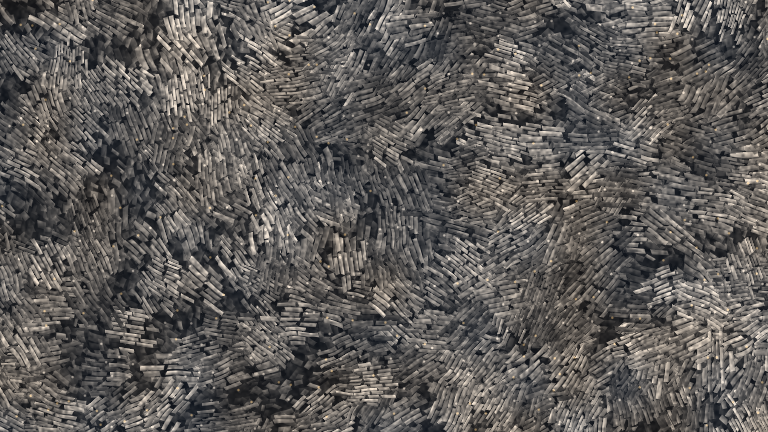
This texture is drawn by a Shadertoy shader. Its source:

```glsl
// Frosty mineral surface: sheaves of pale needle crystals over dark ground.
// Scattered clumps each carry a rotated grid of slender boxes that follows a
// smooth flow field; small loose grains, speckle and glints fill the rest.

#define CLUMP_SIZE 0.11
#define NEEDLE_SIZE vec2(0.056, 0.0125)
#define GRAIN_SIZE 0.019
#define CLUMP_SHARE 0.80
#define GROUND_TONE 0.12
#define GRAIN_TONE 0.36
#define NEEDLE_TONE 0.53
#define SPECKLE 0.55
#define GLINT_SHARE 0.22

vec2 hash2(vec2 p) {
    vec3 h = fract(p.xyx * vec3(0.1031, 0.1030, 0.0973));
    h += dot(h, h.yzx + 33.33);
    return fract((h.xx + h.yz) * h.zy);
}

float noise(vec2 p) {
    vec2 i = floor(p), f = fract(p);
    f = f * f * (3.0 - 2.0 * f);
    float low = mix(hash2(i).x, hash2(i + vec2(1, 0)).x, f.x);
    float high = mix(hash2(i + vec2(0, 1)).x, hash2(i + 1.0).x, f.x);
    return mix(low, high, f.y);
}

vec2 rotate(vec2 p, float angle) {
    float c = cos(angle), s = sin(angle);
    return vec2(c * p.x + s * p.y, c * p.y - s * p.x);
}

// Common growth direction, swinging slowly over the surface
float flowAngle(vec2 p) {
    return 0.5 + 3.4 * (noise(p * 2.3 + 7.0) - 0.5);
}

// Coverage of a box with slanted ends
float crystalMask(vec2 q, vec2 halfSize, float slant, float pixel) {
    vec2 d = abs(vec2(q.x + q.y * slant, q.y)) - halfSize;
    return 1.0 - smoothstep(-0.7 * pixel, 0.7 * pixel, max(d.x, d.y));
}

// Small loose crystals, one per jittered cell
float addGrains(float tone, vec2 p, float size, float seed, float pixel) {
    vec2 base = floor(p / size);
    float flow = flowAngle(p);
    for (int j = -1; j <= 1; j++)
    for (int i = -1; i <= 1; i++) {
        vec2 cell = base + vec2(i, j);
        vec2 a = hash2(cell + seed), b = hash2(cell + seed + 51.7);
        vec2 q = rotate(p - (cell + a) * size, flow + 2.6 * (b.x - 0.5));
        vec2 halfSize = size * vec2(0.35 + 0.4 * a.y, 0.18 + 0.2 * b.y);
        float light = GRAIN_TONE + 0.42 * (fract(a.x * 7.3 + b.y) - 0.5);
        light *= 0.9 + 0.25 * clamp(q.y / halfSize.y, -1.0, 1.0);
        float mask = crystalMask(q, halfSize, b.x - 0.5, pixel);
        tone = mix(tone, light, 0.85 * mask * step(b.x, 0.75));
    }
    return tone;
}

// Sheaves of parallel needles, kept whole where their centre is in the clump
float addClumps(float tone, vec2 p, float size, float seed, float pixel) {
    vec2 base = floor(p / size);
    for (int j = -1; j <= 1; j++)
    for (int i = -1; i <= 1; i++) {
        vec2 cell = base + vec2(i, j);
        vec2 a = hash2(cell + seed), b = hash2(cell + seed + 23.1);
        vec2 centre = (cell + 0.1 + 0.8 * a) * size;
        float density = CLUMP_SHARE + 0.7 * (noise(centre * 3.1 + 40.0) - 0.5);
        if (b.x > density) continue;

        vec2 q = rotate(p - centre, flowAngle(centre) + 1.3 * (a.y - 0.5));
        q.y *= 1.0 + 0.5 * (b.y - 0.5) * q.x / size;
        vec2 needle = NEEDLE_SIZE * size / CLUMP_SIZE * mix(0.7, 1.2, b.y);
        float row = floor(q.y / needle.y);
        float shift = hash2(vec2(row, seed) + cell * 3.7).x * needle.x;
        float column = floor((q.x + shift) / needle.x);
        vec2 middle = (vec2(column, row) + 0.5) * needle - vec2(shift, 0.0);
        vec2 n = hash2(vec2(column, row) + cell * 5.3 + seed);
        if (length(middle * vec2(0.85, 1.0)) > size * (0.36 + 0.3 * n.x)) continue;

        vec2 local = q - middle;
        vec2 halfSize = needle * vec2(0.32 + 0.18 * n.y, 0.33 + 0.14 * n.x);
        float mask = crystalMask(local, halfSize, 1.2 * (n.x - 0.5), pixel);
        float streak = noise(q * vec2(70.0, 260.0) + 90.0 * a);
        float light = NEEDLE_TONE + 0.34 * (fract(a.x * 5.1 + b.x) - 0.5)
                    + 0.30 * (n.y - 0.5);
        light *= 0.72 + 0.38 * streak + 0.2 * local.y / halfSize.y;
        tone = mix(tone * 0.74, light, 0.92 * mask);
    }
    return tone;
}

void mainImage(out vec4 fragColor, in vec2 fragCoord) {
    float pixel = 1.0 / iResolution.y;
    vec2 p = fragCoord * pixel;
    vec2 bent = p + 0.008 * vec2(noise(p * 22.0), noise(p * 22.0 + 31.0));

    // Layers from the ground up
    float tone = GROUND_TONE + 0.08 * (noise(p * 90.0) - 0.5);
    tone = addGrains(tone, bent, GRAIN_SIZE, 3.0, pixel);
    tone = addClumps(tone, bent, CLUMP_SIZE, 11.0, pixel);
    tone = addGrains(tone, bent, GRAIN_SIZE * 1.7, 67.0, pixel) * 0.5 + tone * 0.5;
    tone = addClumps(tone, bent, CLUMP_SIZE * 0.85, 37.0, pixel);

    // Broad shade and fine crystalline speckle
    tone *= 0.82 + 0.42 * noise(p * 4.0 + 15.0);
    tone *= 1.0 + SPECKLE * (noise(p * 150.0) - 0.5);

    // Tiny glints, some of them golden
    vec2 cell = floor(p / 0.03), g = hash2(cell + 130.0), k = hash2(cell + 171.0);
    float spot = length(p - (cell + 0.15 + 0.7 * g) * 0.03);
    float glint = step(k.x, GLINT_SHARE) * (1.0 - smoothstep(0.001, 0.0045, spot));
    tone = clamp(tone + 0.4 * glint, 0.07, 0.95);

    // Cool shadows to warm grey highlights
    vec3 color = vec3(tone, 0.925 * tone + 0.015, 0.83 * tone + 0.04);
    color += vec3(0.025, 0.0, -0.03) * (noise(p * 9.0) - 0.5);
    color -= vec3(0.0, 0.06, 0.16) * glint * step(0.6, k.y);
    fragColor = vec4(color, 1.0);
}
```
